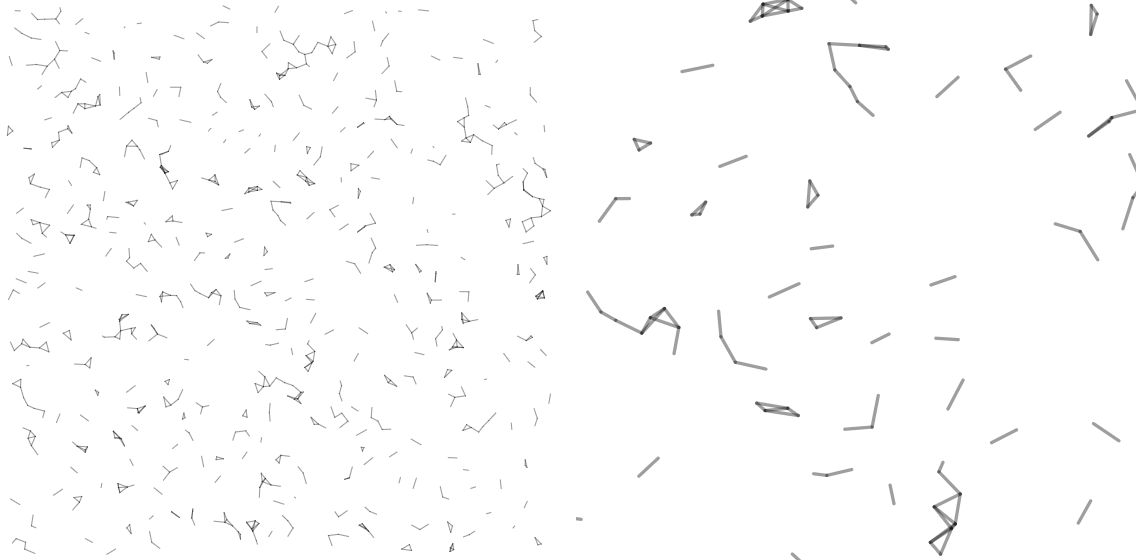
Left, the full canvas; right, a detail of the centre.
Give the GLSL for this pattern, as a Shadertoy shader.

```glsl
const int SLOTS = 5;              // possible nodes per cell
const int MAX_NODES = 45;         // SLOTS * 3 * 3 cells
const float CELLS = 42.0;
const float MARGIN = 0.01;
const float LINK_RADIUS = 0.02;   // longest link, in canvas units
const float LINE_WIDTH = 0.00195;
const float LINE_ALPHA = 0.38;
const float NODE_CHANCE = 0.143;
const vec3 PAPER = vec3(1.0);
const vec3 INK = vec3(0.0);

vec3 hash33(vec3 p) {
    p = fract(p * vec3(0.1031, 0.1030, 0.0973));
    p += dot(p, p.yxz + 33.33);
    return fract((p.xxy + p.yxx) * p.zyx);
}

float segmentDistance(vec2 p, vec2 a, vec2 b) {
    vec2 pa = p - a, ba = b - a;
    float t = clamp(dot(pa, ba) / max(dot(ba, ba), 1e-9), 0.0, 1.0);
    return length(pa - ba * t);
}

float strokeCoverage(float dist, float width, float pixel) {
    float outer = clamp((0.5 * width - dist) / pixel + 0.5, 0.0, 1.0);
    return outer * min(1.0, width / pixel);
}

bool insideGrid(vec2 cell) {
    return all(greaterThanEqual(cell, vec2(0.0))) && all(lessThan(cell, vec2(CELLS)));
}

// Collects the scattered nodes within reach of p and returns their count
int gatherNodes(vec2 p, float reach, out vec2 nodes[MAX_NODES]) {
    float cellSize = (1.0 - 2.0 * MARGIN) / CELLS;
    vec2 home = floor((p - MARGIN) / cellSize);
    int count = 0;
    for (int y = -1; y <= 1; y++)
    for (int x = -1; x <= 1; x++) {
        vec2 cell = home + vec2(x, y);
        if (!insideGrid(cell)) continue;
        for (int slot = 0; slot < SLOTS; slot++) {
            vec3 rnd = hash33(vec3(cell + 19.0, float(slot) * 17.0 + 5.0));
            vec2 node = MARGIN + (cell + rnd.xy) * cellSize;
            if (rnd.z < NODE_CHANCE && distance(node, p) < reach) {
                nodes[count] = node;
                count++;
            }
        }
    }
    return count;
}

// Translucent links darken where they overlap
float linkTransmission(vec2 p, float pixel) {
    vec2 nodes[MAX_NODES];
    int count = gatherNodes(p, LINK_RADIUS + LINE_WIDTH, nodes);
    float light = 1.0;
    for (int i = 0; i < count; i++)
    for (int j = i + 1; j < count; j++) {
        if (distance(nodes[i], nodes[j]) > LINK_RADIUS) continue;
        float dist = segmentDistance(p, nodes[i], nodes[j]);
        light *= 1.0 - LINE_ALPHA * strokeCoverage(dist, LINE_WIDTH, pixel);
    }
    return light;
}

void mainImage(out vec4 fragColor, in vec2 fragCoord) {
    float pixel = 1.0 / iResolution.y;
    vec2 p = fragCoord * pixel;
    fragColor = vec4(mix(INK, PAPER, linkTransmission(p, pixel)), 1.0);
}
```
